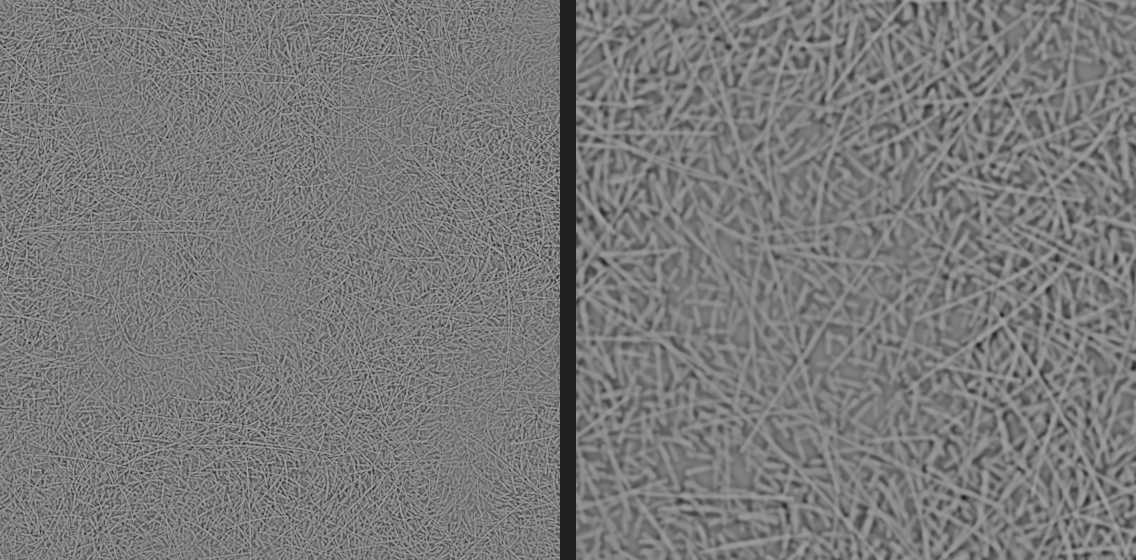
Left, the full canvas; right, a detail of the centre.
A WebGL 1 fragment shader for this texture map:

```glsl
precision highp float;
uniform vec2 u_resolution;

#define BASE_GREY 0.505
#define CONTRAST 0.118
#define FIBRE_WIDTH 0.0026
#define HIDING 0.6
#define ANGLE_SPREAD 2.6
#define FLOW_SCALE 3.5
#define PATCH_SCALE 6.0
#define SHORT_LAYERS 12
#define MEDIUM_LAYERS 4
#define LONG_LAYERS 5

const float PI = 3.14159265;

float hash(vec2 p) {
  return fract(sin(dot(p, vec2(127.1, 311.7))) * 43758.5453);
}

vec4 hash4(vec2 p) {
  vec4 phase = dot(p, vec2(127.1, 311.7)) + p.x * vec4(0.0, 142.4, 61.3, 212.9)
             + p.y * vec4(0.0, -128.4, 35.6, -57.2);
  return fract(sin(phase) * 43758.5453);
}

float noise(vec2 p) {
  vec2 i = floor(p), f = fract(p);
  f = f * f * (3.0 - 2.0 * f);
  return mix(mix(hash(i), hash(i + vec2(1.0, 0.0)), f.x),
             mix(hash(i + vec2(0.0, 1.0)), hash(i + 1.0), f.x), f.y);
}

// Lays one fibre per grid cell over the relief: bright ridge, dark flanks.
// Half lengths are in cells, so a fibre never leaves the 3x3 neighbourhood.
float layFibres(float relief, vec2 p, float cells, vec2 halfRange,
                float heading, float spread, float bend, float width, float seed) {
  vec2 grid = p * cells + seed * vec2(0.37, 0.61);
  vec2 home = floor(grid);
  float w = max(width, 0.8 / min(u_resolution.x, u_resolution.y)) * cells;
  for (int j = -1; j <= 1; j++) {
    for (int i = -1; i <= 1; i++) {
      vec2 cell = home + vec2(float(i), float(j));
      vec4 rnd = hash4(cell + seed * 17.3);
      float shade = fract(rnd.x * 7.0 + rnd.w * 5.0);
      float angle = heading + (rnd.z - 0.5) * spread;
      vec2 axis = vec2(cos(angle), sin(angle));
      vec2 d = grid - cell - rnd.xy;
      float along = dot(d, axis);
      float across = dot(d, vec2(-axis.y, axis.x));
      across += bend * (shade - 0.5) * along * along;
      float beyond = max(abs(along) - mix(halfRange.x, halfRange.y, rnd.w), 0.0);
      float t = (across * across + beyond * beyond) / (w * w);
      float core = exp(-t);
      relief *= 1.0 - HIDING * core * core;
      relief += mix(0.5, 1.1, shade) * (1.0 - 2.0 * t) * core;
    }
  }
  return relief;
}

void main() {
  vec2 p = gl_FragCoord.xy / min(u_resolution.x, u_resolution.y);

  // Slowly turning main direction, and patches of finer, fainter felt
  float heading = 2.0 * PI * noise(p * FLOW_SCALE + 4.7);
  float felt = smoothstep(0.55, 0.9, noise(p * PATCH_SCALE + 31.0));
  vec2 shortRange = mix(vec2(0.22, 0.74), vec2(0.08, 0.4), felt);

  // Dense mat of short fibres
  float relief = 0.0;
  for (int k = 0; k < SHORT_LAYERS; k++) {
    relief = layFibres(relief, p, 40.0, shortRange, heading, ANGLE_SPREAD,
                       0.3, FIBRE_WIDTH, float(k) + 1.0);
  }

  // Medium strands that loosely follow the flow
  for (int k = 0; k < MEDIUM_LAYERS; k++) {
    relief = layFibres(relief, p, 13.0, vec2(0.25, 0.8), heading * 0.5, PI,
                       0.3, FIBRE_WIDTH * 0.9, float(k) + 21.0);
  }

  // Long thin strands in every direction
  for (int k = 0; k < LONG_LAYERS; k++) {
    relief = layFibres(relief, p, 5.0, vec2(0.2, 0.9), 0.0, PI,
                       0.35, FIBRE_WIDTH * 0.85, float(k) + 41.0);
  }

  // Soften the crests, vary the contrast by patch
  relief /= 1.0 + 0.2 * max(relief, 0.0);
  float strength = CONTRAST * (0.85 + 0.3 * noise(p * 9.0)) * (1.0 - 0.25 * felt);
  gl_FragColor = vec4(vec3(BASE_GREY + strength * relief), 1.0);
}
```
